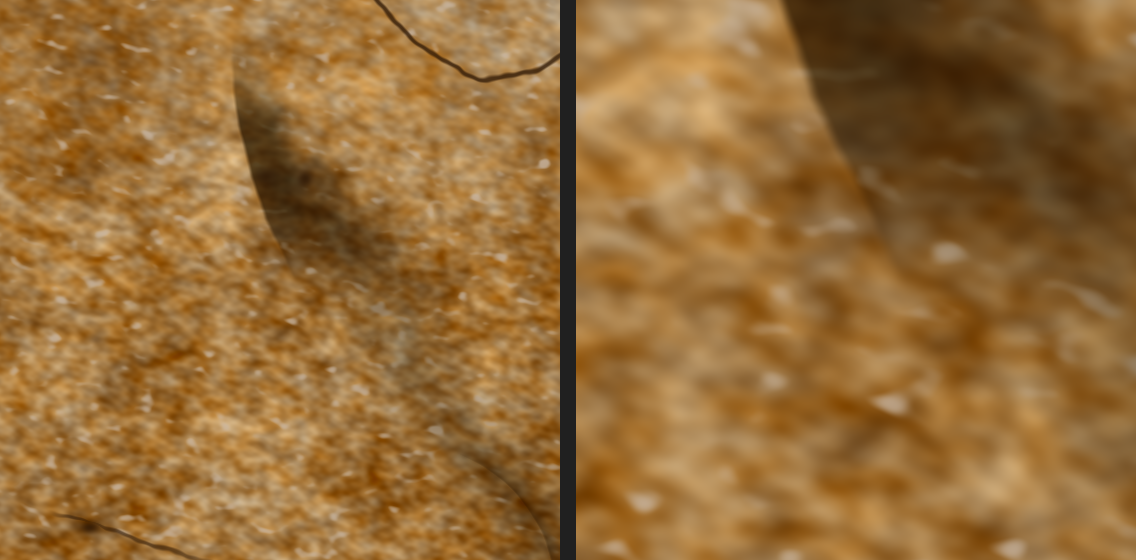
Left, the full canvas; right, a detail of the centre.
This texture is drawn by a Shadertoy shader. Its source:

```glsl
// Weathered ochre sandstone with pale flecks, a soft shadowed hollow and thin cracks.

const vec3 OCHRE = vec3(0.655, 0.460, 0.212);
const vec3 LIGHT_STEP = vec3(0.130, 0.130, 0.115);  // one unit of brightness
const vec3 GREY_STEP = vec3(-0.030, 0.030, 0.105);  // one unit of greyness
const vec3 FLECK = vec3(0.78, 0.71, 0.64);
const vec3 SHADOW_TINT = vec3(0.42, 0.37, 0.22);
const vec3 CRACK = vec3(0.20, 0.11, 0.03);
const vec2 GRAIN_SCALE = vec2(25.0, 37.0);
const float GRAIN_TILT = -0.20;
const float GREY_MEAN = 0.34;
const float COARSE_GAIN = 1.35;
const float FINE_GAIN = 0.95;
const float PATCH_GAIN = 0.85;
const float CLOUD_GAIN = 1.15;
const float CRACK_WIDTH = 0.0035;

vec2 randomGradient(vec2 cell) {
    uvec2 q = uvec2(ivec2(cell) + 4096);
    uint h = q.x * 1597334677u ^ q.y * 3812015801u;
    h = (h ^ (h >> 15)) * 2246822519u;
    h ^= h >> 13;
    float angle = float(h & 65535u) / 65536.0 * 6.28319;
    return vec2(cos(angle), sin(angle));
}

float noise(vec2 p) {
    vec2 i = floor(p), f = p - i;
    vec2 s = f * f * f * (f * (f * 6.0 - 15.0) + 10.0);
    float a = dot(randomGradient(i), f);
    float b = dot(randomGradient(i + vec2(1, 0)), f - vec2(1, 0));
    float c = dot(randomGradient(i + vec2(0, 1)), f - vec2(0, 1));
    float d = dot(randomGradient(i + 1.0), f - 1.0);
    return mix(mix(a, b, s.x), mix(c, d, s.x), s.y);
}

float fbm(vec2 p) {
    float sum = 0.0, gain = 1.0;
    for (int i = 0; i < 3; i++) {
        sum += gain * noise(p);
        p = p * 2.03 + 17.3;
        gain *= 0.55;
    }
    return sum;
}

vec2 rotate(vec2 p, float angle) {
    float c = cos(angle), s = sin(angle);
    return vec2(c * p.x + s * p.y, c * p.y - s * p.x);
}

float blob(vec2 p, vec2 centre, vec2 radius) {
    vec2 d = (p - centre) / radius;
    return exp(-dot(d, d));
}

// Hollow with a crisp left lip, trailing off as a diffuse diagonal band.
float hollowShadow(vec2 p, float wobble) {
    float drop = max(p.y - 0.08, 0.0);
    float fromLip = p.x - (0.412 + 0.65 * drop * drop) - 0.004 * wobble;
    float width = 0.055 + 0.36 * drop;
    float span = smoothstep(0.05, 0.24, p.y) * (1.0 - smoothstep(0.34, 0.54, p.y));
    float wedge = smoothstep(-0.003, 0.006, fromLip) * span
                * (1.0 - smoothstep(0.30, 1.25, fromLip / width + 0.45 * wobble));
    float fromAxis = (p.x - 0.37 - 0.60 * p.y + 0.025 * sin(9.0 * p.y - 4.6)) / 0.08;
    float band = exp(-fromAxis * fromAxis) * smoothstep(0.25, 0.45, p.y);
    return clamp(0.95 * wedge + (0.42 + 0.25 * wobble) * band, 0.0, 1.0);
}

// Rounded slab at the lower right, dark just outside its edge.
float slabShadow(vec2 p, float wobble) {
    float d = length((p - vec2(0.74, 1.06)) * vec2(1.0, 0.96)) - 0.25 + 0.004 * wobble;
    float side = smoothstep(0.74, 0.88, p.x);
    return smoothstep(-0.005, 0.004, d) * exp(-max(d, 0.0) * 22.0) * side;
}

float stroke(float d, float width) {
    return 1.0 - smoothstep(width * 0.3, width * 1.8, abs(d));
}

void mainImage(out vec4 fragColor, in vec2 fragCoord) {
    vec2 p = fragCoord / iResolution.xy;
    p.y = 1.0 - p.y;  // measured downwards from the top
    vec2 grain = rotate(p, -GRAIN_TILT) * GRAIN_SCALE;
    float wobble = fbm(p * 11.0 + 5.0);

    // Grain, patches and broad stains
    float coarse = noise(grain);
    float fine = noise(rotate(grain, 0.6) * 2.0 + 31.0);
    float patches = noise(p * vec2(11.0, 15.0) + 47.0);
    float cloud = fbm(p * 3.6 + 9.0);
    float rough = mix(0.75, 1.1, smoothstep(0.1, 0.6, p.y + 0.3 * cloud));
    float light = rough * (COARSE_GAIN * coarse + FINE_GAIN * fine)
                + PATCH_GAIN * patches + CLOUD_GAIN * cloud - 0.10;
    light += 0.60 * blob(p, vec2(0.72, 0.18), vec2(0.28, 0.18));
    light += 0.40 * blob(p, vec2(0.31, 0.12), vec2(0.09, 0.14));
    light -= 0.60 * blob(p, vec2(0.14, 0.06), vec2(0.10, 0.09));
    light -= 0.50 * blob(p, vec2(0.34, 0.45), vec2(0.10, 0.05));
    float grey = GREY_MEAN + 0.25 * light + 1.15 * noise(grain * 0.8 + 71.0) + 0.4 * coarse
               + 0.75 * noise(grain * 1.6 + 113.0) + 0.6 * fbm(p * 5.0 + 60.0);

    // Cracks: an arched one at the upper right, a straight one at the lower left
    float bend = p.x - 0.89;
    float arch = (p.y - 0.137 + 2.9 * bend * bend - 0.012 * wobble)
               / sqrt(1.0 + 33.6 * bend * bend);
    float archSide = smoothstep(0.60, 0.68, p.x);
    grey += 0.6 * archSide * (1.0 - smoothstep(-0.02, 0.0, arch));
    float seam = p.y - 0.885 - 0.32 * p.x - 0.012 * wobble;
    float seamSpan = smoothstep(0.08, 0.13, p.x) * (1.0 - smoothstep(0.30, 0.42, p.x));

    vec3 color = OCHRE + light * LIGHT_STEP + grey * GREY_STEP;

    // Pale elongated flecks
    float fleck = noise(grain * vec2(0.85, 1.15) + 203.0) + 0.35 * fine + 0.12 * patches;
    fleck += 0.35 * blob(p, vec2(0.61, 0.53), vec2(0.09, 0.022));
    fleck += 0.28 * blob(p, vec2(0.26, 0.94), vec2(0.07, 0.025));
    fleck += 0.22 * blob(p, vec2(0.95, 0.285), vec2(0.05, 0.02));
    color = mix(color, FLECK, 0.75 * smoothstep(0.28, 0.68, fleck));

    // Shading and dark lines
    float shadow = max(hollowShadow(p, wobble), 0.8 * slabShadow(p, wobble));
    color *= mix(vec3(1.0), SHADOW_TINT, shadow);
    float pits = blob(p, vec2(0.545, 0.318), vec2(0.014)) + blob(p, vec2(0.475, 0.315), vec2(0.018, 0.014))
               + blob(p, vec2(0.16, 0.942), vec2(0.022, 0.013));
    float lines = max(stroke(arch, CRACK_WIDTH) * archSide * 0.8,
                      stroke(seam, CRACK_WIDTH) * seamSpan * 0.6);
    color = mix(color, CRACK, clamp(max(lines, 0.9 * pits), 0.0, 1.0));

    fragColor = vec4(clamp(color, 0.0, 1.0), 1.0);
}
```
